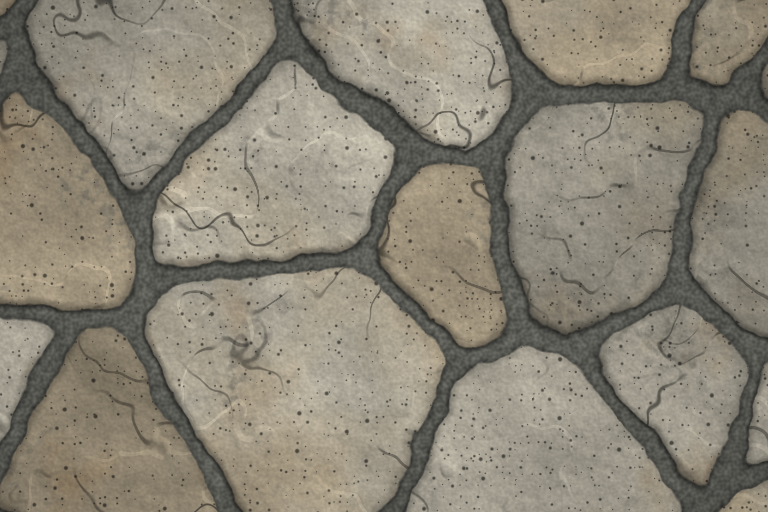
Reproduce this texture procedurally as a WebGL 2 fragment shader.

```glsl
#version 300 es
precision highp float;
// Irregular flagstone wall: pale, chipped and pitted stones set in dark grey mortar.

uniform vec2 u_resolution;
out vec4 fragColor;

const float CELL = 0.37; // mean stone spacing, in canvas heights
const vec2 LIGHT = vec2(0.5, 0.86);

vec2 hash2(vec2 p) {
  vec3 q = fract(p.xyx * vec3(0.1031, 0.1030, 0.0973));
  q += dot(q, q.yzx + 33.33);
  return fract((q.xx + q.yz) * q.zy);
}

float cornerSlope(vec2 cell, vec2 offset) {
  float angle = 6.2832 * hash2(cell).x;
  return dot(vec2(cos(angle), sin(angle)), offset);
}

float gradientNoise(vec2 p) {
  vec2 i = floor(p), f = p - i;
  vec2 u = f * f * f * (f * (f * 6.0 - 15.0) + 10.0);
  vec2 e = vec2(1, 0);
  return mix(mix(cornerSlope(i, f), cornerSlope(i + e, f - e), u.x),
             mix(cornerSlope(i + e.yx, f - e.yx), cornerSlope(i + 1.0, f - 1.0), u.x), u.y);
}

float fbm(vec2 p) {
  float sum = 0.0, amp = 0.7;
  for (int i = 0; i < 4; i++) {
    sum += amp * gradientNoise(p);
    p = mat2(1.6, 1.2, -1.2, 1.6) * p + 7.3;
    amp *= 0.5;
  }
  return sum;
}

// Weighted Voronoi site: xy position, z size bonus
vec3 site(vec2 cell) {
  return vec3(cell + 0.5 + 0.9 * (hash2(cell + 41.0) - 0.5), 0.5 * hash2(cell + 87.0).x);
}

// Rounded distance to the cell border; also yields the outward direction and cell id
float stoneEdge(vec2 p, out vec2 outward, out vec2 id) {
  vec2 base = floor(p);
  float nearest = 1e5;
  for (int k = 0; k < 25; k++) {
    vec2 cell = base + vec2(k % 5 - 2, k / 5 - 2);
    vec3 s = site(cell);
    float power = dot(p - s.xy, p - s.xy) - s.z;
    if (power < nearest) { nearest = power; id = cell; }
  }
  vec3 own = site(id);
  float sum = 0.0;
  outward = vec2(0);
  for (int k = 0; k < 25; k++) {
    vec2 cell = id + vec2(k % 5 - 2, k / 5 - 2);
    if (cell == id) continue;
    vec3 s = site(cell);
    vec2 gap = s.xy - own.xy;
    float power = dot(p - s.xy, p - s.xy) - s.z;
    float w = exp(-26.0 * (power - nearest) / (2.0 * length(gap)));
    sum += w;
    outward += w * normalize(gap);
  }
  outward /= sum;
  return -log(sum) / 26.0;
}

// Chipped ledges over a gentle swell and fine roughness
float relief(vec2 p) {
  float swell = fbm(p * 2.6);
  float ledge = smoothstep(-0.012, 0.012, swell) + 0.7 * smoothstep(0.2, 0.225, swell);
  float chipped = smoothstep(-0.2, 0.3, gradientNoise(p * 4.0 + 19.0));
  return 0.008 * ledge * chipped + 0.03 * swell + 0.0018 * fbm(p * 38.0);
}

// Scattered round pits; density is the share of grid cells holding one
float pits(vec2 p, float scale, float density) {
  vec2 cell = floor(p * scale), rnd = hash2(cell + 5.0);
  vec2 center = 0.3 + 0.4 * hash2(cell + 63.0);
  float radius = 0.07 + 0.14 * rnd.y * rnd.y;
  float blur = 0.06 + 0.5 * scale / u_resolution.y;
  float dist = length(fract(p * scale) - center);
  return step(rnd.x, density) * (1.0 - smoothstep(radius - blur, radius + blur, dist));
}

void main() {
  vec2 p = gl_FragCoord.xy / u_resolution.y;
  vec2 warp = vec2(fbm(p * 4.5), fbm(p * 4.5 + 31.0));
  vec2 outward, id;
  float border = stoneEdge(p / CELL + 0.12 * warp + 3.0, outward, id);
  float joint = 0.046 + 0.03 * gradientNoise(p * 6.0) + 0.016 * fbm(p * 28.0);
  float d = (border - joint) * CELL;
  float lit = dot(outward, LIGHT);
  vec2 rnd = hash2(id + 11.0);
  vec2 q = p + rnd * 40.0; // each stone has its own surface

  // Stone: cool to warm body, ochre stains, grey weathering
  float patches = fbm(q * 3.0 + 50.0);
  vec3 stone = mix(vec3(0.65, 0.63, 0.575), vec3(0.64, 0.59, 0.50),
                   smoothstep(0.25, 0.75, rnd.x + 0.7 * patches));
  stone *= 0.88 + 0.2 * rnd.y + 0.22 * fbm(q * 3.5);
  stone = mix(stone, vec3(0.56, 0.46, 0.34), 0.5 * smoothstep(0.2, 0.6, fbm(q * 4.0 + 9.0)));
  float grime = smoothstep(0.05, 0.4, fbm(q * 5.0 + 77.0)) * smoothstep(-0.1, 0.35, fbm(q * 45.0));
  stone = mix(stone, vec3(0.41, 0.40, 0.37), 0.5 * grime);

  // Ledge shading, hairline cracks, pits and grain
  float slope = (relief(q) - relief(q + 0.003 * LIGHT)) / 0.003;
  stone *= 1.0 + clamp(0.38 * slope, -0.35, 0.14);
  float crack = 1.0 - smoothstep(0.002, 0.016, abs(fbm(q * 2.8 + 23.0)));
  stone *= 1.0 - 0.45 * crack * smoothstep(0.0, 0.3, gradientNoise(q * 3.0 + 3.0));
  float density = 0.14 + 0.35 * max(patches, 0.0);
  stone *= 1.0 - 0.55 * max(pits(q, 52.0, density), pits(q + 8.0, 85.0, density));
  stone *= 1.0 + 0.09 * gradientNoise(p * 150.0) + 0.07 * gradientNoise(p * 70.0);
  stone *= mix(0.8 + 0.14 * lit, 1.0, smoothstep(0.0, 0.018, d));

  // Mortar: sandy grain, shadowed where it meets the stones
  vec3 mortar = vec3(0.335, 0.335, 0.315);
  mortar *= 1.0 + 0.32 * gradientNoise(p * 140.0) + 0.22 * gradientNoise(p * 55.0) + 0.15 * fbm(p * 7.0);
  mortar *= mix(0.68 + 0.2 * lit, 1.04, smoothstep(0.0, 0.012, -d));

  float blend = 0.0015 + 0.6 / u_resolution.y;
  vec3 color = mix(mortar, stone, smoothstep(-blend, blend, d));

  // Soft falloff towards the corners
  vec2 c = gl_FragCoord.xy / u_resolution - 0.5;
  color *= 1.04 - 0.32 * dot(c, c);
  fragColor = vec4(color, 1.0);
}
```
